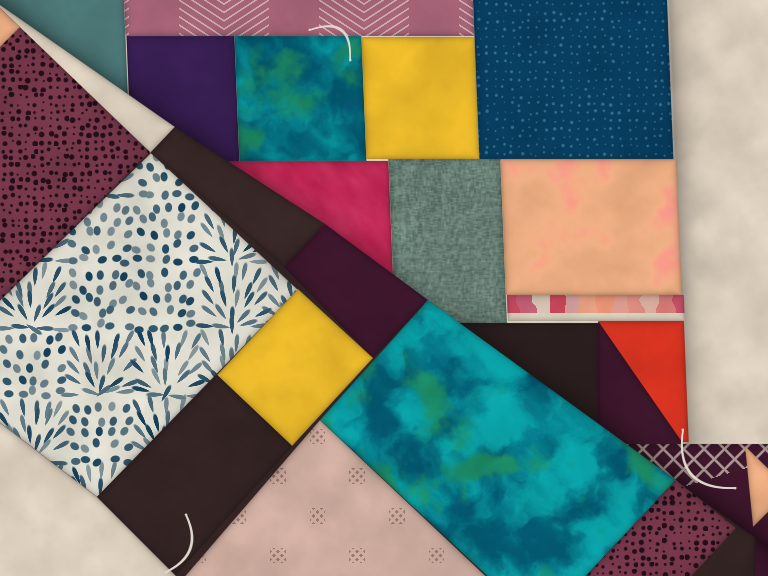
A Shadertoy shader for this texture:

```glsl
// Two overlapping patchwork quilts with batik, floral, speckled and woven cloths.

vec2 p;    // position, 7.68 by 5.76 units, y running down
vec3 col;  // color sewn so far

float hash(vec2 q) { return fract(sin(dot(q, vec2(127.1, 311.7))) * 43758.5453); }

float noise(vec2 q) {
    vec2 i = floor(q), f = fract(q), e = vec2(1, 0);
    f = f * f * (3.0 - 2.0 * f);
    return mix(mix(hash(i), hash(i + e), f.x), mix(hash(i + e.yx), hash(i + e.xx), f.x), f.y);
}

float fbm(vec2 q) {
    float sum = 0.0, amp = 0.5;
    for (int i = 0; i < 5; i++) {
        sum += amp * noise(q);
        q = mat2(1.6, 1.2, -1.2, 1.6) * q + 3.7;
        amp *= 0.5;
    }
    return sum;
}

// Lay cloth where d < 0, darkened where it dips into the seam
void sew(float d, vec3 cloth) {
    float px = 4.0 / iResolution.y;
    cloth *= 1.0 - 0.25 * exp(min(d, 0.0) * 35.0);
    col = mix(col, cloth, smoothstep(px, -px, d));
}

float edge(vec2 a, vec2 b) {
    vec2 e = normalize(b - a), v = p - a;
    return e.y * v.x - e.x * v.y;
}

// Patch with four clockwise corners
void quad(vec4 ab, vec4 cd, vec3 cloth) {
    float d = max(edge(ab.xy, ab.zw), edge(ab.zw, cd.xy));
    sew(max(d, max(edge(cd.xy, cd.zw), edge(cd.zw, ab.xy))), cloth);
}

// Upright patch, sheared slightly
void box(vec4 r, vec3 cloth) {
    vec2 b = p - vec2(0.04 * p.y, 0);
    vec2 d = max(r.xy - b, b - r.zw);
    sew(max(d.x, d.y), cloth);
}

float stripe(float v, float w) { return smoothstep(w + 0.1, w, abs(fract(v) - 0.5)); }

float spots(vec2 q, float size) {
    vec2 id = floor(q), jitter = vec2(hash(id), hash(id + 9.0)) - 0.5;
    float r = size * (0.3 + 0.7 * hash(id + 5.0));
    return smoothstep(r + 0.1, r - 0.1, length(fract(q) - 0.5 - 0.5 * jitter));
}

// Leaves or dots fanning out from the foot of each cluster of cells
float leaves(vec2 q) {
    float ink = 0.0;
    for (int k = 0; k < 9; k++) {
        vec2 id = floor(q) + vec2(k % 3, k / 3) - 1.0;
        vec2 c = id + 0.2 + 0.6 * vec2(hash(id), hash(id + 7.0));
        vec2 cluster = floor(id / 5.0);
        vec2 dir = normalize(c - cluster * 5.0 - vec2(2.4, 4.6)), v = q - c;
        v = vec2(dot(v, dir), dot(v, vec2(-dir.y, dir.x)));
        vec2 size = hash(cluster) > 0.6 ? vec2(0.36, 0.27) : vec2(0.68, 0.16 + 0.1 * v.x);
        ink = max(ink, smoothstep(1.15, 0.8, length(v / size)) * (0.45 + 0.55 * hash(id + 3.0)));
    }
    return ink;
}

void thread(vec2 a, vec2 ab, float bend) {
    float t = clamp(dot(p - a, ab) / dot(ab, ab), 0.0, 1.0);
    float d = length(p - a - ab * t - vec2(-ab.y, ab.x) * bend * t * (1.0 - t));
    col = mix(col, vec3(0.87, 0.85, 0.8), smoothstep(0.022, 0.006, d));
}

void mainImage(out vec4 fragColor, in vec2 fragCoord) {
    p = vec2(fragCoord.x, iResolution.y - fragCoord.y) * 5.76 / iResolution.y;
    vec2 f = mat2(0.7, 0.7, -0.7, 0.7) * p;
    float grain = fbm(p * 3.0);

    // Cloths
    vec3 cream = vec3(0.86, 0.81, 0.74), plum = vec3(0.24, 0.09, 0.17), brown = vec3(0.2, 0.14, 0.14);
    vec3 yellow = vec3(0.91, 0.72, 0.17), peach = vec3(0.94, 0.69, 0.52), rose = vec3(0.74, 0.16, 0.33);
    vec3 maroon = mix(vec3(0.46, 0.22, 0.29), plum * 0.6, spots(p * 13.0, 0.38));
    vec3 floral = mix(vec3(0.87, 0.86, 0.81), vec3(0.08, 0.24, 0.34), leaves(p * 7.5));
    float dye = smoothstep(0.25, 0.7, fbm(p * 2.5 + fbm(p * 4.0)));
    vec3 batik = mix(vec3(0.01, 0.34, 0.43), vec3(0.04, 0.64, 0.66), dye);
    batik = mix(batik, vec3(0.13, 0.55, 0.36), 0.8 * smoothstep(0.5, 0.72, fbm(p * 2.8 + 8.0)));

    // Back quilt, top row
    col = cream * (1.0 - 0.3 * exp(-8.0 * abs(p.x - 0.04 * p.y - 6.7)));
    box(vec4(-1, -1, 1.24, 2), vec3(0.31, 0.48, 0.48));
    float u = abs(fract(p.x / 1.4 - 0.1) - 0.5) * 1.4;
    float chevrons = stripe((p.y + u * 0.65) * 12.0, 0.06) * step(u, 0.45);
    box(vec4(1.24, -1, 4.73, 0.36), mix(vec3(0.65, 0.39, 0.47), cream, 0.7 * chevrons));
    box(vec4(1.25, 0.36, 2.33, 1.62), vec3(0.22, 0.12, 0.32));
    box(vec4(2.33, 0.36, 3.6, 1.61), batik);
    box(vec4(3.6, 0.37, 4.73, 1.59), yellow);
    box(vec4(4.73, -1, 6.67, 1.6), vec3(0.03, 0.24, 0.37) + 0.18 * spots(p * 12.0, 0.2));

    // Back quilt, lower rows
    box(vec4(1.5, 1.61, 3.82, 3), rose + 0.1 * fbm(f * vec2(9, 4)) - 0.05);
    float weave = noise(p * vec2(60, 25)) + noise(p * vec2(25, 70));
    box(vec4(3.82, 1.59, 4.94, 3.24), vec3(0.3, 0.39, 0.35) + 0.11 * weave);
    box(vec4(4.94, 1.59, 6.7, 2.95), peach - vec3(0, 0.12, 0) * smoothstep(0.5, 0.8, grain));
    vec2 dab = floor(vec2(p.x * 6.5 + 0.5 * noise(p * 9.0), 4));
    vec3 paint = mix(vec3(0.93, 0.42, 0.25), rose, hash(dab.xx));
    box(vec4(4.95, 2.95, 6.72, 3.21), mix(cream, paint, hash(dab) * step(p.y, 3.13)));
    box(vec4(4.3, 3.23, 5.86, 5), brown * 0.85);
    box(vec4(5.86, 3.21, 6.71, 4.42), vec3(0.83, 0.2, 0.13));
    quad(vec4(5.98, 3.21, 6.82, 4.42), vec4(6.8, 4.6, 5.98, 4.6), plum);
    float lattice = max(stripe(f.x * 7.0, 0.04), stripe(f.y * 7.0, 0.04)) * step(p.y + 0.3 * p.x, 6.92);
    box(vec4(6, 4.44, 8, 6), mix(plum, cream, 0.7 * lattice));
    quad(vec4(7.45, 4.46, 7.9, 4.9), vec4(7.8, 5, 7.54, 5.36), peach);

    // Front quilt, laid diagonally with a shadow along its fold
    float fold = p.y - 0.05 - 0.705 * p.x;
    col *= 1.0 - 0.4 * exp(-7.0 * abs(fold));
    sew(max(-fold, p.x - 7.55), brown);
    quad(vec4(-0.5, -0.3, 1.75, 1.27), vec4(1.5, 1.53, -0.5, -0.2), cream);
    quad(vec4(-0.5, -0.4, 1.5, 1.52), vec4(-0.7, 3.7, -1, 0), maroon);
    quad(vec4(-0.5, -0.4, 0.2, 0.27), vec4(0, 0.47, -0.5, 0.9), peach);
    quad(vec4(1.51, 1.53, 2.98, 2.9), vec4(0.97, 4.97, -0.7, 3.69), floral);
    quad(vec4(1.75, 1.27, 3.25, 2.24), vec4(2.84, 2.67, 1.51, 1.53), brown * 1.1);
    quad(vec4(3.25, 2.24, 4.28, 3), vec4(3.73, 3.58, 2.84, 2.67), plum);
    quad(vec4(2.98, 2.89, 3.73, 3.58), vec4(2.92, 4.46, 2.17, 3.75), yellow);
    quad(vec4(2.17, 3.75, 2.92, 4.46), vec4(1.75, 5.76, 0.97, 4.97), brown);
    vec2 tile = abs(fract(f * 1.8) - 0.5);
    float marks = stripe(f.x * 18.0, 0.2) * stripe(f.y * 18.0, 0.2) * step(tile.x + tile.y, 0.2);
    quad(vec4(3.2, 4.2, 4.95, 5.85), vec4(3, 7, 1.75, 5.88), vec3(0.8, 0.67, 0.62) - 0.2 * marks);
    quad(vec4(4.28, 3, 6.76, 4.8), vec4(5.4, 6.25, 3.2, 4.2), batik);
    quad(vec4(6.76, 4.8, 7.36, 5.28), vec4(6.6, 6.1, 5.4, 6.25), maroon);
    quad(vec4(-0.7, 3.69, 0.97, 4.97), vec4(1.85, 5.85, -1, 6), cream);

    // Creases and loose threads
    col *= 0.91 + 0.18 * grain;
    thread(vec2(3.1, 0.3), vec2(0.4, 0.3), -1.5);
    thread(vec2(1.86, 5.15), vec2(-0.2, 0.57), -1.0);
    thread(vec2(6.83, 4.3), vec2(0.52, 0.58), 1.2);
    fragColor = vec4(col, 1);
}
```
